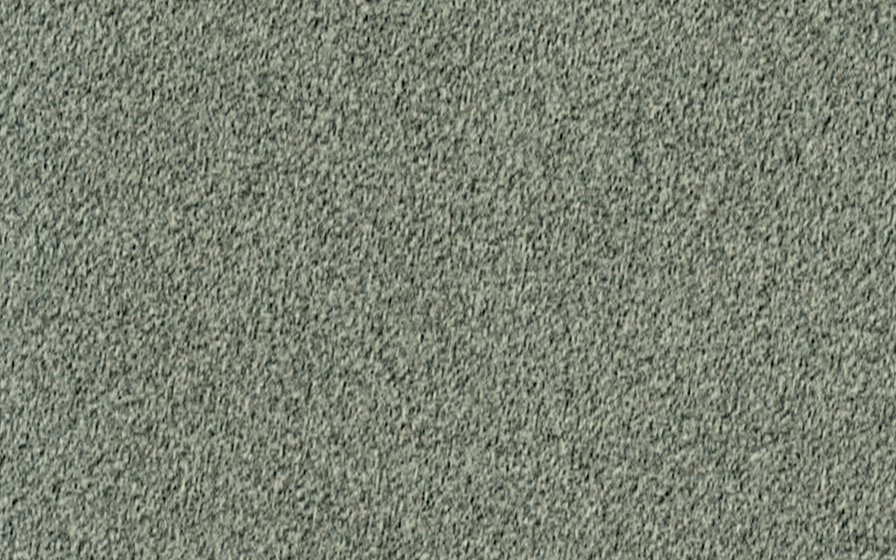
Give the GLSL for this texture, as a WebGL 1 fragment shader.

```glsl
precision highp float;
// Grey-green fibrous paper: short, upright, slightly leaning grains lit from the side.
// Stretched value noise is embossed for the relief, then given finer fibres,
// dark pits, a faint warm/cool tint and a slow drift of brightness.

uniform vec2 u_resolution;

#define BODY_COLOR vec3(0.482, 0.506, 0.447)
#define TONE_TINT vec3(1.0, 1.0, 0.95)
#define GRAIN_CELLS vec2(205.0, 108.0)  // relief cells per canvas height
#define FIBRE_CELLS vec2(310.0, 200.0)  // fine fibre cells per canvas height
#define PIT_CELLS vec2(165.0, 92.0)     // pit cells per canvas height
#define CONTRAST 0.58
#define LEAN 0.16                       // sideways slope of the grains
#define WANDER 0.004                    // how far the grains stray from it
#define TINT_AMOUNT 0.035
#define DRIFT_AMOUNT 0.018

float hash(vec2 cell) {
    vec3 q = fract(vec3(cell.xyx) * 0.1031);
    q += dot(q, q.yzx + 33.33);
    return fract((q.x + q.y) * q.z);
}

// Value noise centred on zero
float noise(vec2 p) {
    vec2 cell = floor(p);
    vec2 f = fract(p);
    f = f * f * (3.0 - 2.0 * f);
    float low = mix(hash(cell), hash(cell + vec2(1.0, 0.0)), f.x);
    float high = mix(hash(cell + vec2(0.0, 1.0)), hash(cell + vec2(1.0, 1.0)), f.x);
    return mix(low, high, f.y) - 0.5;
}

// Shear the plane along a slope and bend it gently
vec2 alongGrain(vec2 p, float slope, float bend) {
    return vec2(p.x - slope * p.y + WANDER * bend, p.y + 0.12 * p.x) + 1.0;
}

vec3 paper(vec2 p) {
    float bend = noise(p * 29.0 + 7.0) + 0.5 * noise(p * 61.0 + 53.0);
    vec2 g = alongGrain(p, LEAN, bend);
    vec2 grain = g * GRAIN_CELLS;

    // Side-lit relief: difference of heights across each grain
    vec2 toLight = vec2(-0.45, 0.2);
    float relief = noise(grain + toLight) - noise(grain - toLight);

    // Fine fibres, and pits that lean the other way
    float fibre = noise(g * FIBRE_CELLS + 91.0);
    float pits = noise(alongGrain(p, -LEAN, bend) * PIT_CELLS + 37.0);
    float tone = 0.55 * relief + 0.5 * fibre + 0.42 * pits;
    tone -= 0.35 * (tone * tone - 0.045);

    // Slow drift, with a paler and cooler left edge
    float edge = 1.0 - smoothstep(0.0, 0.3, p.x);
    float drift = DRIFT_AMOUNT * (noise(p * 3.1 + 5.0) + 0.6 * noise(p * 11.0 + 17.0));
    float tint = TINT_AMOUNT * (noise(grain * 0.8 + 151.0) + 0.5 * tone);

    vec3 color = BODY_COLOR + TONE_TINT * (CONTRAST * tone + drift);
    color += tint * vec3(0.7, 0.0, -0.5);
    return color + edge * vec3(0.003, 0.008, 0.016);
}

void main() {
    // Four samples per pixel smooth the grain edges
    vec3 sum = vec3(0.0);
    for (int i = 0; i < 4; i++) {
        float k = float(i);
        vec2 offset = vec2(mod(k, 2.0), floor(k * 0.5)) * 0.5 - 0.25;
        sum += paper((gl_FragCoord.xy + offset) / u_resolution.y);
    }
    gl_FragColor = vec4(clamp(sum * 0.25, 0.0, 1.0), 1.0);
}
```
